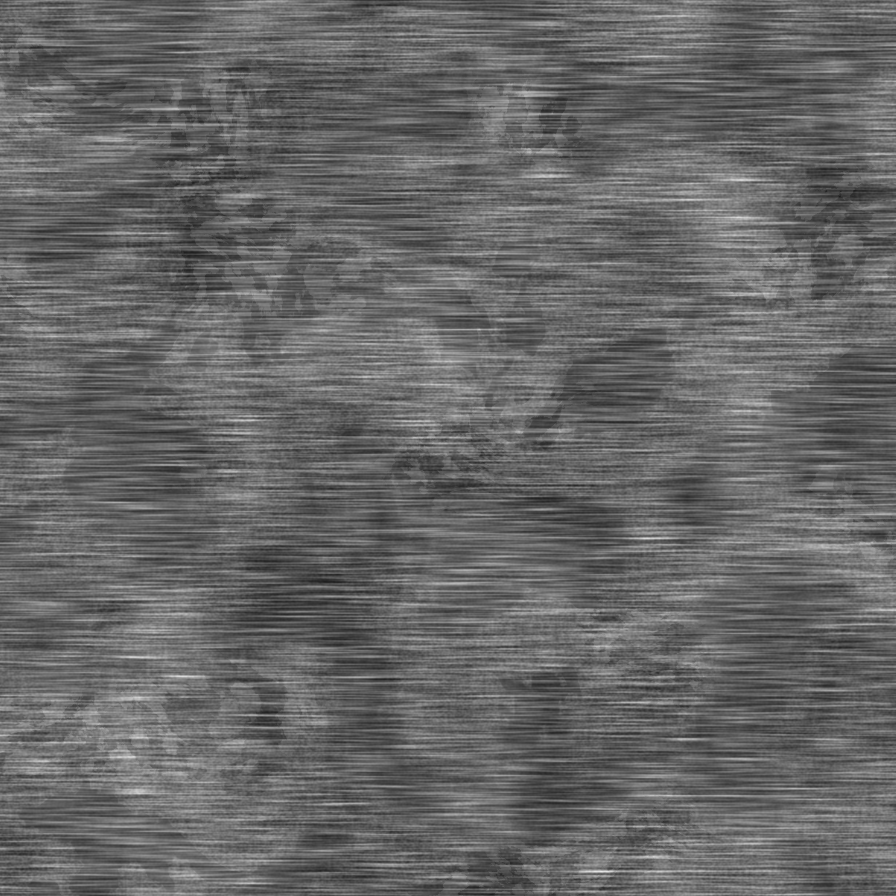
This texture is drawn by a three.js fragment shader. Its source:

```glsl
// Worn brushed metal in grey: dense hair-thin horizontal streaks of stretched
// gradient noise lie over soft mottled clouds, worn patches whose edges turn
// crisp in places, and spots of small flakes, with a faint speckled grain.

#define BASE_GREY 0.392
#define STREAK_CONTRAST 0.235
#define CLOUD_CONTRAST 0.185
#define PATCH_CONTRAST 0.06
#define FLAKE_CONTRAST 0.09
#define GRAIN_CONTRAST 0.1
#define CLOUD_SCALE 4.6
#define STREAK_ROWS 271.0

varying vec2 vUv;

// Random unit gradient for a lattice point
vec2 latticeGradient(vec2 cell) {
  vec3 h = fract(cell.xyx * vec3(0.1031, 0.1030, 0.0973));
  h += dot(h, h.yzx + 33.33);
  float angle = 6.2832 * fract((h.x + h.y) * h.z);
  return vec2(cos(angle), sin(angle));
}

float gradientNoise(vec2 p) {
  vec2 cell = floor(p);
  vec2 f = p - cell;
  vec2 blend = f * f * f * (f * (f * 6.0 - 15.0) + 10.0);
  vec2 right = vec2(1.0, 0.0);
  vec2 up = vec2(0.0, 1.0);
  float a = dot(latticeGradient(cell), f);
  float b = dot(latticeGradient(cell + right), f - right);
  float c = dot(latticeGradient(cell + up), f - up);
  float d = dot(latticeGradient(cell + 1.0), f - 1.0);
  return mix(mix(a, b, blend.x), mix(c, d, blend.x), blend.y);
}

float fractalNoise(vec2 p) {
  float sum = 0.0;
  float amplitude = 0.8;
  for (int i = 0; i < 5; i++) {
    sum += amplitude * gradientNoise(p);
    p = mat2(1.6, 1.2, -1.2, 1.6) * p + 17.3;
    amplitude *= 0.58;
  }
  return sum;
}

// Long thin brush lines in four widths, the bright ones a little stronger
float brushStreaks(vec2 uv) {
  float wide = gradientNoise(uv * vec2(5.3, STREAK_ROWS * 0.46) + 71.7);
  float medium = gradientNoise(uv * vec2(8.9, STREAK_ROWS) + 13.1);
  float thin = gradientNoise(uv * vec2(12.7, STREAK_ROWS * 1.31) + 37.9);
  float hair = gradientNoise(uv * vec2(19.3, STREAK_ROWS * 1.57) + 23.6);
  float line = 0.35 * wide + 0.75 * medium + 0.85 * thin + 0.75 * hair;
  return line + 0.3 * line * line;
}

// Uneven speckle with faint broken threads
float speckleGrain(vec2 uv) {
  float threads = gradientNoise(uv * vec2(163.0, 47.0) + 5.3);
  float coarse = gradientNoise(uv * vec2(131.0, 217.0) + 91.1);
  float fine = gradientNoise(uv * vec2(307.0, 373.0) + 43.7);
  return 0.35 * threads + 0.6 * coarse + 0.8 * fine;
}

void main() {
  // Clouds, bent by a slower noise
  vec2 p = vUv * CLOUD_SCALE + 3.7;
  vec2 warp = vec2(gradientNoise(p * 1.4 + 8.2), gradientNoise(p * 1.4 + 29.6));
  float cloud = fractalNoise(p + 0.4 * warp);

  // Worn patches: mostly soft, crisp in places
  float outline = fractalNoise(vUv * vec2(7.3, 7.9) + 0.5 * warp + 53.4) + 0.4 * cloud;
  float crisp = smoothstep(0.0, 0.3, gradientNoise(vUv * 3.9 + 61.2));
  float softness = mix(0.35, 0.025, crisp);
  float worn = smoothstep(-softness, softness, outline + 0.04);

  // Small curled flakes gathered in scattered spots
  float spot = smoothstep(0.1, 0.33, gradientNoise(vUv * vec2(4.3, 5.9) + 19.4));
  float curl = fractalNoise(vUv * vec2(29.0, 37.0) + 2.0 * warp + 7.7);
  float flake = spot * (smoothstep(-0.06, 0.08, curl) - 0.5);

  float grey = BASE_GREY
    + CLOUD_CONTRAST * cloud
    + PATCH_CONTRAST * (worn - 0.5)
    + FLAKE_CONTRAST * flake
    + GRAIN_CONTRAST * mix(0.4, 1.1, worn) * speckleGrain(vUv)
    + STREAK_CONTRAST * brushStreaks(vUv);

  gl_FragColor = vec4(vec3(clamp(grey, 0.0, 1.0)), 1.0);
}
```
